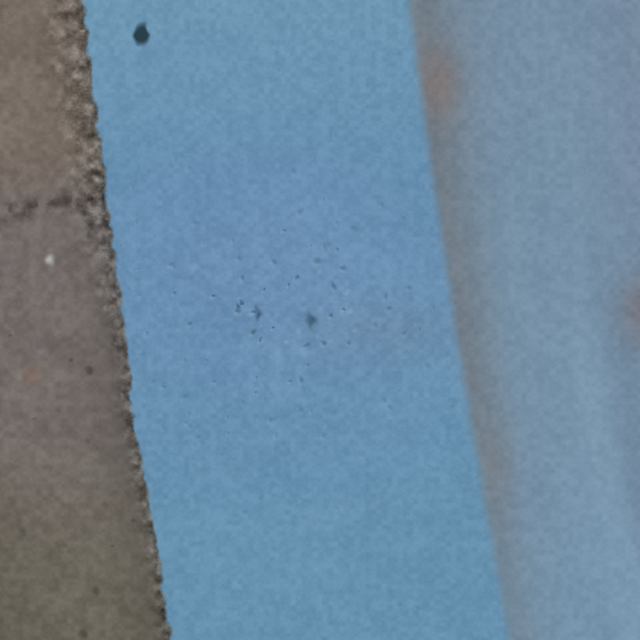
A three.js fragment shader for this texture:

```glsl
// Worn blue painted band between rough brown concrete and a hazy blue-grey ledge.
varying vec2 vUv;

float hash(vec2 p) {
  return fract(sin(dot(p, vec2(127.1, 311.7))) * 43758.5453);
}

float noise(vec2 p) {
  vec2 i = floor(p), f = fract(p);
  f = f * f * (3.0 - 2.0 * f);
  return mix(mix(hash(i), hash(i + vec2(1.0, 0.0)), f.x),
             mix(hash(i + vec2(0.0, 1.0)), hash(i + vec2(1.0, 1.0)), f.x), f.y);
}

float fbm(vec2 p) {
  float sum = 0.0, amp = 0.5;
  for (int i = 0; i < 4; i++) {
    sum += amp * noise(p);
    p = p * 2.03 + 7.1;
    amp *= 0.5;
  }
  return sum / 0.9375;
}

// Soft elliptical spot, 1 at its centre.
float blob(vec2 p, vec2 centre, vec2 radius) {
  vec2 d = (p - centre) / radius;
  return exp(-dot(d, d));
}

// Ragged, randomly placed dots, one candidate per grid cell.
float specks(vec2 p, float cells, float density, float size, float seed) {
  vec2 warp = vec2(noise(p * 120.0), noise(p * 120.0 + 31.0)) - 0.5;
  vec2 q = (p + 0.006 * warp) * cells, home = floor(q);
  float mark = 0.0;
  for (int j = -1; j <= 1; j++) {
    for (int i = -1; i <= 1; i++) {
      vec2 id = home + vec2(float(i), float(j));
      vec2 centre = id + vec2(hash(id + seed), hash(id + seed + 19.3));
      float radius = size * (0.5 + hash(id + seed + 41.7));
      float present = step(hash(id + seed + 73.1), density) * (0.4 + 0.6 * hash(id + seed + 5.9));
      mark = max(mark, present * (1.0 - smoothstep(0.0, radius, length(q - centre))));
    }
  }
  return mark;
}

vec3 concrete(vec2 p, float gap) {
  vec3 col = mix(vec3(0.415, 0.395, 0.355), vec3(0.45, 0.42, 0.41), smoothstep(0.08, 0.4, p.y));
  col = mix(col, vec3(0.475, 0.43, 0.395), smoothstep(0.65, 0.78, p.y));
  col += 0.06 * (fbm(p * 15.0) - 0.5) + 0.11 * (fbm(p * 100.0) - 0.5);
  // Crumbling joint, strongest near the paint
  float joint = 0.67 + 0.12 * p.x + 0.03 * (fbm(p * 30.0) - 0.5);
  float crack = exp(-pow((p.y - joint) / 0.014, 2.0));
  col -= 0.16 * crack * smoothstep(0.3, 0.75, fbm(p * 60.0));
  // Shadow and loose grit beside the paint
  float shade = exp(-gap / mix(0.024, 0.034, p.y));
  col = mix(col, vec3(0.27, 0.265, 0.25), 0.68 * shade);
  float grit = exp(-pow(gap / mix(0.018, 0.055, smoothstep(0.4, 0.8, p.y)), 2.0));
  col += grit * (0.5 * (fbm(p * 85.0) - 0.47) + 0.16 * specks(p, 60.0, 0.5, 0.5, 55.0));
  col = mix(col, vec3(0.74, 0.75, 0.74), specks(p, 22.0, 0.05, 0.2, 3.0));
  col = mix(col, vec3(0.22, 0.21, 0.19), 0.5 * specks(p, 38.0, 0.06, 0.3, 8.0));
  return mix(col, vec3(0.57, 0.41, 0.31), 0.35 * blob(p, vec2(0.05, 0.415), vec2(0.013)));
}

vec3 paint(vec2 p) {
  vec3 col = mix(vec3(0.40, 0.57, 0.685), vec3(0.415, 0.56, 0.70), blob(p, vec2(0.4, 0.58), vec2(0.4, 0.28)));
  col = mix(col, vec3(0.435, 0.60, 0.705), 0.6 * smoothstep(0.75, 1.0, p.y));
  col = mix(col, vec3(0.43, 0.525, 0.635), 0.45 * blob(p, vec2(0.6, 0.485), vec2(0.12, 0.045)));
  col += 0.03 * (fbm(p * 12.0) - 0.5) + 0.085 * (fbm(p * 120.0) - 0.5);
  // Faint mottling, pits and raised flecks gather around the middle
  float worn = blob(p, vec2(0.43, 0.5), vec2(0.19, 0.15));
  float pits = specks(p, 48.0, 0.2, 0.27, 12.0);
  float flecks = specks(p + vec2(0.003, 0.004), 48.0, 0.28, 0.3, 12.0) * (1.0 - pits);
  col += 0.06 * worn * (fbm(p * 60.0) - 0.5);
  col = mix(col, vec3(0.57, 0.69, 0.77), flecks * (0.12 + 0.45 * worn));
  col = mix(col, vec3(0.20, 0.30, 0.39), pits * (0.10 + 0.65 * worn));
  // Larger chips, then the deep hole near the top
  vec2 bent = p + 0.008 * (vec2(noise(p * 90.0), noise(p * 90.0 + 17.0)) - 0.5);
  float chips = blob(bent, vec2(0.486, 0.5), vec2(0.006, 0.011)) + blob(bent, vec2(0.402, 0.51), vec2(0.004, 0.010));
  col = mix(col, vec3(0.19, 0.29, 0.37), 0.7 * min(chips, 1.0));
  col = mix(col, vec3(0.56, 0.68, 0.76), 0.4 * blob(bent, vec2(0.475, 0.449), vec2(0.014, 0.005)));
  float hole = length((bent - vec2(0.221, 0.945)) / vec2(0.012, 0.021));
  return mix(col, vec3(0.14, 0.21, 0.24), 0.9 * (1.0 - smoothstep(0.5, 1.1, hole)));
}

vec3 ledge(vec2 p, float gap) {
  vec3 col = mix(vec3(0.455, 0.575, 0.67), vec3(0.465, 0.56, 0.645), p.y);
  col = mix(col, vec3(0.46, 0.525, 0.61), 0.6 * smoothstep(0.88, 1.02, p.x) * smoothstep(0.45, 0.75, p.y));
  // Dusty grey-brown margin and rust stains
  float margin = exp(-pow(gap / mix(0.055, 0.075, p.y), 2.0));
  col = mix(col, vec3(0.44, 0.48, 0.515), margin * mix(0.5, 0.9, smoothstep(0.05, 0.45, p.y)));
  col = mix(col, vec3(0.50, 0.445, 0.435), 0.7 * blob(p, vec2(0.685, 0.87), vec2(0.035, 0.06)));
  col = mix(col, vec3(0.47, 0.49, 0.52), 0.5 * blob(p, vec2(0.775, 0.27), vec2(0.025, 0.07)));
  // Pale ridge and the shaded fold beyond it
  float fold = p.x - (1.015 - 0.21 * p.y + 0.07 * p.y * p.y);
  float low = 1.0 - smoothstep(0.45, 0.75, p.y);
  col += 0.018 * exp(-pow((fold + 0.025) / 0.035, 2.0)) * low;
  col = mix(col, vec3(0.44, 0.525, 0.61), 0.6 * smoothstep(-0.005, 0.025, fold) * low);
  col = mix(col, vec3(0.47, 0.46, 0.49), 0.75 * blob(p, vec2(1.0, 0.515), vec2(0.032, 0.055)));
  col += 0.025 * (fbm(vec2(p.x + 0.16 * p.y, p.y * 0.4) * 20.0) - 0.5);
  return col + 0.075 * (fbm(p * 110.0) - 0.5);
}

void main() {
  vec2 p = vUv;
  float y = p.y, ragged = 0.012 * (fbm(p * 60.0) - 0.5);
  float leftEdge = 0.267 - 0.16 * y + 0.023 * y * y - 0.007 * blob(vec2(y, 0.0), vec2(0.33, 0.0), vec2(0.07));
  float rightEdge = 0.795 - 0.19 * y + 0.033 * y * y;
  float fromLeft = p.x - leftEdge + ragged;
  float fromRight = p.x - rightEdge + 0.5 * ragged;
  vec3 col = mix(concrete(p, max(-fromLeft, 0.0)), paint(p), smoothstep(-0.004, 0.004, fromLeft));
  col = mix(col, ledge(p, max(fromRight, 0.0)), smoothstep(-0.009, 0.012, fromRight));
  gl_FragColor = vec4(col, 1.0);
}
```
